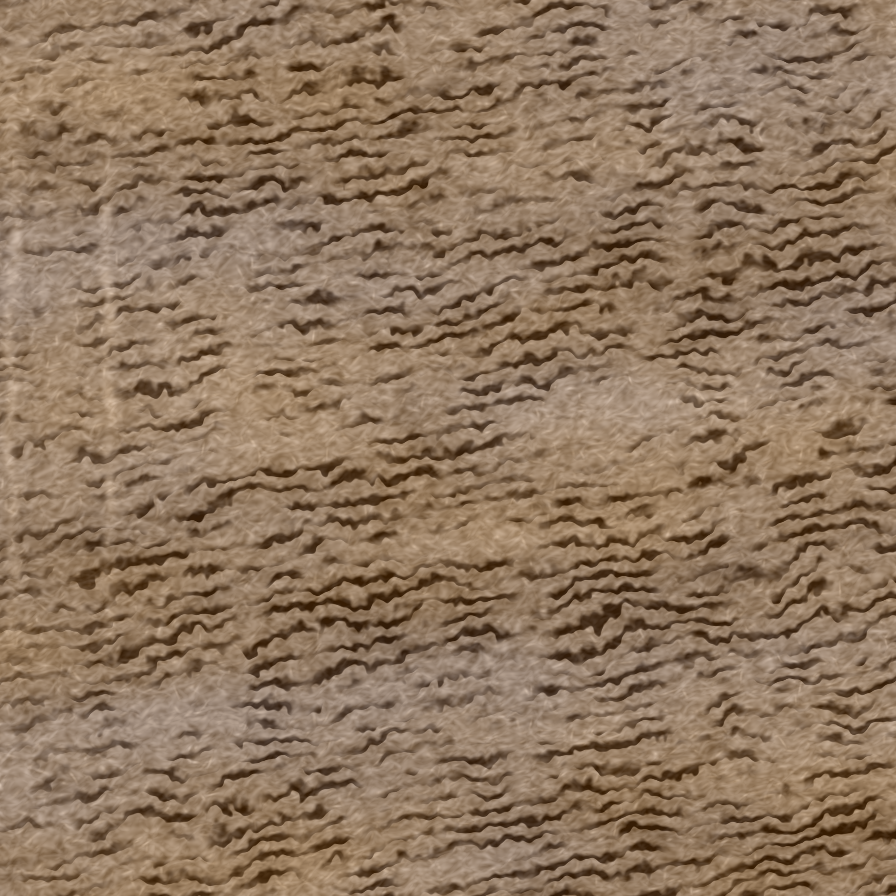
Write a WebGL 1 fragment shader that draws this texture.

```glsl
precision highp float;
uniform vec2 u_resolution;

#define RIPPLES 45.0
#define RIPPLE_DEPTH 0.72
#define BASE_TONE 0.73
#define BANDS 9.0
#define BAND_CONTRAST 0.13
#define GRAIN 0.34
#define STRAW_CELLS 80.0
#define STRAW_LIGHT 0.22
#define GREYING 0.045
#define TRACK_LIGHT 0.17

const float TAU = 6.2831853;
const vec3 SOIL = vec3(0.27, 0.18, 0.10);
const vec3 STRAW = vec3(0.75, 0.65, 0.55);

vec2 hash2(vec2 p) {
  vec2 q = vec2(dot(p, vec2(127.1, 311.7)), dot(p, vec2(269.5, 183.3)));
  return fract(sin(q) * 43758.545);
}

// Gradient noise, roughly -1 to 1
float noise(vec2 p) {
  vec2 cell = floor(p), f = fract(p);
  vec2 u = f * f * f * (f * (f * 6.0 - 15.0) + 10.0);
  float corner[4];
  for (int i = 0; i < 4; i++) {
    vec2 o = vec2(mod(float(i), 2.0), floor(float(i) * 0.5));
    float angle = TAU * hash2(cell + o).x;
    corner[i] = dot(vec2(cos(angle), sin(angle)), f - o);
  }
  return 1.4 * mix(mix(corner[0], corner[1], u.x),
                   mix(corner[2], corner[3], u.x), u.y);
}

// Scattered short stalks, mostly lying along the bands
float stalks(vec2 p) {
  vec2 g = p * STRAW_CELLS, cell = floor(g);
  float light = 0.0;
  for (int j = -1; j <= 1; j++) {
    for (int i = -1; i <= 1; i++) {
      vec2 id = cell + vec2(float(i), float(j));
      vec2 place = hash2(id), kind = hash2(id + 71.3);
      float spread = (kind.x - 0.5) * 2.0;
      float angle = 0.15 + 1.5 * spread * abs(spread);
      vec2 dir = vec2(cos(angle), sin(angle));
      vec2 d = g - id - place;
      float reach = 0.2 + 0.45 * kind.y;
      float along = clamp(dot(d, dir), -reach, reach);
      float dist = length(d - dir * along);
      float taper = 1.0 - 0.7 * abs(along) / reach;
      float strength = taper * smoothstep(0.2, 1.0, fract(kind.y * 7.3 + place.x));
      light = max(light, strength * (1.0 - smoothstep(0.0, 0.2, dist)));
    }
  }
  return light;
}

// Matted strands crossing at several angles
float strands(vec2 p) {
  float top = -1.0;
  for (int i = 0; i < 3; i++) {
    float angle = -0.55 + 0.65 * float(i), c = cos(angle), s = sin(angle);
    vec2 r = vec2(c * p.x + s * p.y, c * p.y - s * p.x);
    top = max(top, noise(r * vec2(52.0, 165.0) + 19.7 * float(i + 1)));
  }
  return top - 0.28;
}

// Pale, ragged wheel tracks near the left edge
float tracks(vec2 p) {
  float light = 0.0;
  for (int i = 0; i < 2; i++) {
    float x = 0.012 + 0.11 * float(i) + 0.007 * noise(vec2(p.y * 14.0, float(i) + 0.5));
    light += 1.0 - smoothstep(0.0, 0.012, abs(p.x - x));
  }
  float extent = smoothstep(0.2, 0.38, p.y) * (1.0 - smoothstep(0.7, 0.95, p.y));
  return light * extent * (0.8 + 0.8 * noise(p * vec2(60.0, 40.0)));
}

void main() {
  vec2 p = gl_FragCoord.xy / u_resolution;

  // Field coordinates follow the gently climbing bands
  vec2 q = vec2(p.x, p.y - p.x * (0.16 - 0.07 * p.y));
  q.y += 0.012 * noise(p * vec2(2.5, 3.0) + 4.7);
  float band = noise(q * vec2(1.6, BANDS) + 13.2)
             + 0.5 * noise(q * vec2(4.0, BANDS * 2.6) + 31.8);
  float patches = noise(p * vec2(8.0, 11.0) + 57.1);
  float breaks = noise(p * vec2(19.0, 5.0) + 83.4);
  float track = tracks(p);

  // Wavering ripples with a sharp shaded side, broken into short runs
  float phase = RIPPLES * (q.y - 0.06 * p.x)
              + 0.8 * noise(p * vec2(7.5, 9.0) + 21.6)
              + 0.55 * noise(p * vec2(21.0, 16.0) + 9.3)
              + 0.28 * noise(p * vec2(52.0, 48.0) + 3.9)
              + 0.20 * noise(p * vec2(105.0, 90.0) + 44.2);
  float wave = sin(TAU * phase + 0.6 * sin(TAU * phase));
  float runs = noise(q * vec2(17.0, RIPPLES * 0.9) + 47.5);
  float clumps = noise(q * vec2(46.0, 70.0) + 15.4);
  float cover = smoothstep(-0.45, 0.55, 0.04 - 0.5 * band + 0.5 * patches
                           + 0.5 * breaks + 0.95 * runs + 0.4 * clumps);
  cover *= (1.0 - 0.7 * clamp(track, 0.0, 1.0)) * mix(0.6, 1.0, smoothstep(0.0, 0.2, p.x));
  float shade = smoothstep(-0.15, 0.9, wave + 0.3 * runs + 0.3 * clumps) * cover;

  // Fibre relief
  vec2 bent = q + 0.004 * vec2(noise(p * 40.0 + 5.2), noise(p * 40.0 + 64.9));
  float fibre = 0.75 * strands(bent)
              + 0.45 * noise(bent * vec2(60.0, 95.0) + 17.7)
              + 0.40 * noise(bent * vec2(140.0, 200.0) + 39.4);

  // Broken dark seams along the band edges
  float seam = 1.0 - smoothstep(0.0, 0.16, abs(noise(q * vec2(3.0, BANDS) + 91.7) - 0.12));
  seam *= smoothstep(-0.1, 0.6, noise(p * vec2(9.0, 18.0) + 28.3) + 0.5 * clumps);

  float tone = BASE_TONE - RIPPLE_DEPTH * shade - 0.16 * seam;
  tone += BAND_CONTRAST * band + GRAIN * fibre * (1.0 - 0.3 * shade) + TRACK_LIGHT * track;
  tone += STRAW_LIGHT * stalks(bent) * (1.0 - 0.65 * shade);
  tone = clamp(tone, -0.15, 1.25);

  // Weathered grey areas against ochre ones
  float grey = noise(q * vec2(2.2, 5.5) + 72.6) + 0.5 * noise(p * vec2(8.0, 13.0) + 11.9)
             + 0.35 * band + 0.6 * fibre;
  vec3 colour = mix(SOIL, STRAW, tone);
  colour += GREYING * clamp(grey, -0.8, 1.0) * vec3(-0.5, -0.05, 0.75);
  gl_FragColor = vec4(clamp(colour, 0.0, 1.0), 1.0);
}
```
